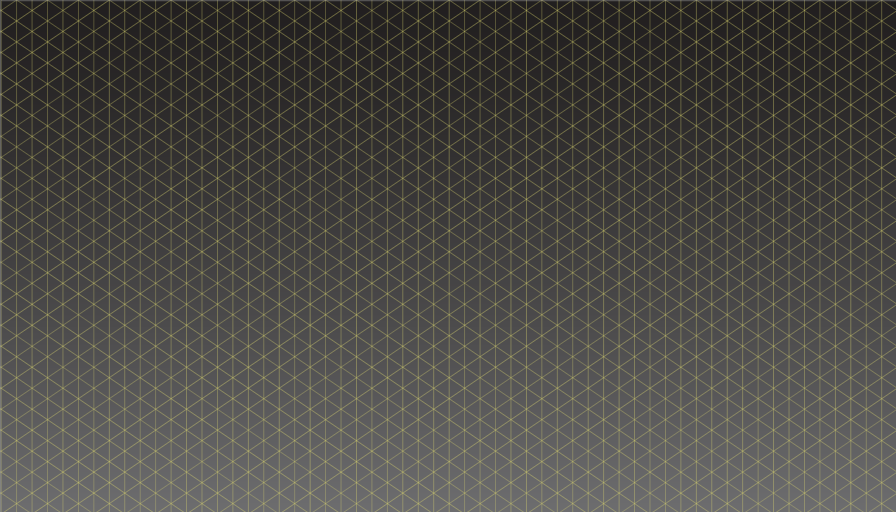
A Shadertoy shader for this pattern:

```glsl
// Isometric triangle grid of fine olive lines over a vertical charcoal gradient.
// Three families of parallel lines are blended in turn, each with box-filtered
// coverage and a slightly different strength per line.

const vec2  REPEATS        = vec2(58.0, 24.4);   // columns across, rows down
const float LEFT_OFFSET    = 0.0013;             // first column, in canvas widths
const float LINE_WIDTH     = 0.00095;            // in canvas widths
const float LINE_ALPHA     = 0.39;
const float LINE_VARIATION = 0.35;               // spread of strength between lines
const vec3  LINE_COLOR     = vec3(0.85, 0.83, 0.43);
const vec3  TOP_COLOR      = vec3(0.130, 0.120, 0.121);
const vec3  BOTTOM_COLOR   = vec3(0.428, 0.428, 0.435);
const float GRADIENT_POWER = 1.25;               // keeps the top dark for longer
const vec3  EDGE_COLOR     = vec3(0.62);
const float EDGE_WIDTH     = 0.0014;
const float EDGE_ALPHA     = 0.4;

float hash(vec2 p) {
    return fract(sin(dot(p, vec2(127.1, 311.7))) * 43758.5453);
}

// Share of a pixel at distance d that is covered by a stripe of the given width
float stripeCoverage(float d, float width, float pixel) {
    float lo = max(d - 0.5 * pixel, -0.5 * width);
    float hi = min(d + 0.5 * pixel,  0.5 * width);
    return max(hi - lo, 0.0) / pixel;
}

// Coverage of the lines where c is an integer; slope is c per canvas width
float gridLines(float c, float slope, float pixel, float family) {
    float id = floor(c + 0.5);
    float strength = 1.0 + LINE_VARIATION * (hash(vec2(id, family)) - 0.5);
    return strength * stripeCoverage(abs(c - id) / slope, LINE_WIDTH, pixel);
}

void mainImage(out vec4 fragColor, in vec2 fragCoord) {
    vec2 uv = fragCoord / iResolution.xy;
    float aspect = iResolution.x / iResolution.y;
    float pixel = 1.0 / iResolution.x;
    float depth = 1.0 - uv.y;

    vec3 color = mix(TOP_COLOR, BOTTOM_COLOR, pow(depth, GRADIENT_POWER));

    // Grid space: one unit per column and per row, odd columns half a row shifted
    vec2 cell = vec2(uv.x - LEFT_OFFSET, depth) * REPEATS;
    vec2 cellSlope = REPEATS * vec2(1.0, aspect);

    // Verticals first, then the falling and rising diagonals
    for (int i = 0; i < 3; i++) {
        vec2 axis = i == 0 ? vec2(1.0, 0.0) : vec2(float(i) - 1.5, 1.0);
        float shift = i == 0 ? 0.0 : 0.5;
        float c = dot(cell, axis) + shift;
        float cover = gridLines(c, length(axis * cellSlope), pixel, float(i));
        color = mix(color, LINE_COLOR, LINE_ALPHA * cover);
    }

    // Pale hairline along the left and top edges
    float edgeDistance = min(uv.x, depth / aspect);
    float edge = stripeCoverage(edgeDistance, 2.0 * EDGE_WIDTH, pixel);
    color = mix(color, EDGE_COLOR, EDGE_ALPHA * edge);

    fragColor = vec4(color, 1.0);
}
```
